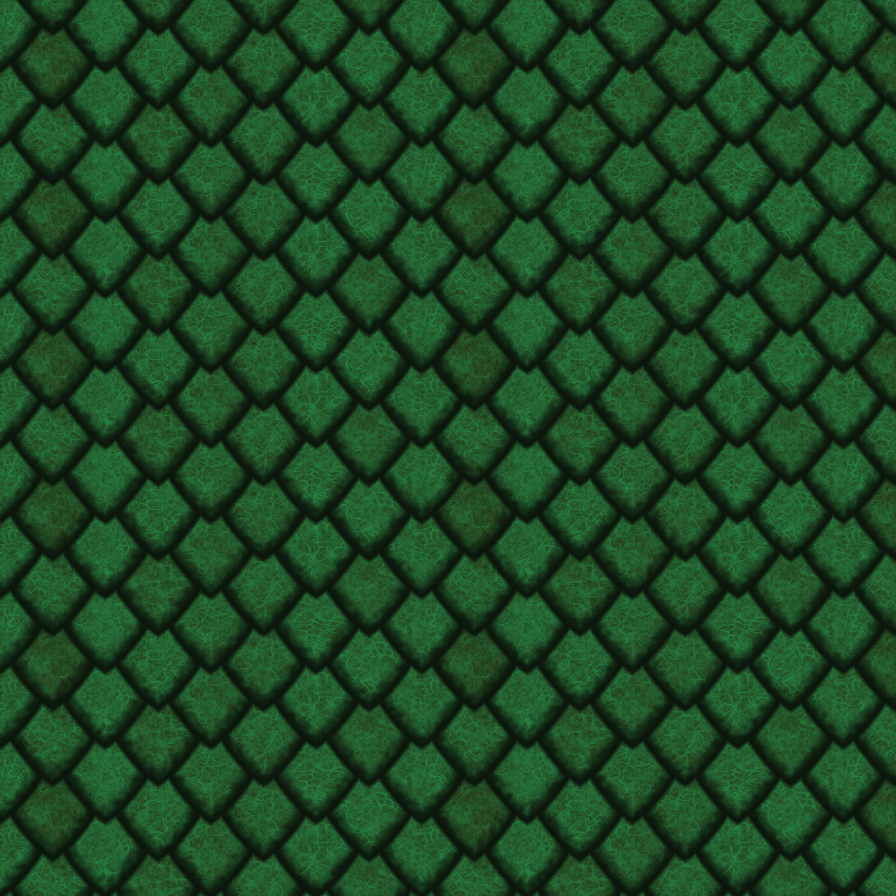
Give the GLSL for this pattern, as a three.js fragment shader.

```glsl
// Overlapping green reptile scales with dark rims and crackled leather veins.
varying vec2 vUv;

const float HALF_COLUMNS = 17.0;   // staggered columns across the canvas
const float ROW_HEIGHT = 1.425;    // in units of the column spacing
const float ROW_SHIFT = -0.025;
const vec2 REPEAT = vec2(8.0, 2.0); // columns and rows before tones recur

const vec3 RIM_COLOR = vec3(0.045, 0.085, 0.045);
const vec3 MOSS_COLOR = vec3(0.145, 0.245, 0.105);
const vec3 LEAF_COLOR = vec3(0.14, 0.385, 0.195);
const vec3 VEIN_COLOR = vec3(0.145, 0.56, 0.29);

struct Scale {
  vec2 id;     // column and row
  vec2 local;  // position relative to the tip
  float tip;   // height of the tip
  float rise;  // height above the lower edge
  float slope; // steepness of the lower edge
};

float hash(vec2 p) {
  vec3 q = fract(vec3(p.xyx) * 0.1031);
  q += dot(q, q.yzx + 33.33);
  return fract((q.x + q.y) * q.z);
}

vec2 hash2(vec2 p) {
  return vec2(hash(p), hash(p + 47.3));
}

float noise(vec2 p) {
  vec2 i = floor(p);
  vec2 f = fract(p);
  f = f * f * (3.0 - 2.0 * f);
  float low = mix(hash(i), hash(i + vec2(1.0, 0.0)), f.x);
  float high = mix(hash(i + vec2(0.0, 1.0)), hash(i + 1.0), f.x);
  return mix(low, high, f.y);
}

// Gap between the two nearest cell points: zero on the crack lines.
float crackGap(vec2 p) {
  vec2 cell = floor(p);
  float nearest = 8.0;
  float second = 8.0;
  for (int y = -1; y <= 1; y++) {
    for (int x = -1; x <= 1; x++) {
      vec2 c = cell + vec2(float(x), float(y));
      float d = length(c + hash2(c) - p);
      second = min(second, max(nearest, d));
      nearest = min(nearest, d);
    }
  }
  return second - nearest;
}

// Frontmost scale of one column at point p.
Scale columnScale(vec2 p, float column) {
  float d = abs(p.x - column);
  float edge = 0.65 * d + 0.54 * d * d;
  float base = ROW_SHIFT + 0.5 * ROW_HEIGHT * mod(column, 2.0);
  float row = floor((p.y - edge - base) / ROW_HEIGHT);
  float tip = base + row * ROW_HEIGHT;
  vec2 local = p - vec2(column, tip);
  return Scale(vec2(column, row), local, tip, local.y - edge, 0.65 + 1.08 * d);
}

// Distance to the next scale up in a column, if it lies over the front scale.
float coverDistance(Scale s, float frontTip) {
  float gap = (ROW_HEIGHT - s.rise) / sqrt(1.0 + s.slope * s.slope);
  return s.tip + ROW_HEIGHT > frontTip + 0.01 ? gap : 1.0;
}

vec3 leather(vec2 local, vec2 id) {
  float pick = hash(id + 5.7);
  float even = 1.0 - mod(id.x, 2.0);
  float tone = mix(pick, 1.0, 0.5 * even);
  vec2 q = local + 20.0 * hash2(id + 11.0);

  // Mottled ground
  float mottle = 0.6 * noise(q * 5.0) + 0.4 * noise(q * 15.0);
  vec3 color = mix(MOSS_COLOR, LEAF_COLOR, clamp(0.75 * tone + 1.1 * (mottle - 0.4), 0.0, 1.0));
  color *= 0.86 + 0.28 * noise(q * 24.0);

  // Coarse and fine veins, stretched differently on each scale
  vec2 warp = vec2(noise(q * 6.0), noise(q * 6.0 + 31.0)) - 0.5;
  vec2 stretch = mix(vec2(3.6, 7.0), vec2(6.0, 4.6), hash(id + 2.3));
  float coarse = 1.0 - smoothstep(0.0, 0.22, crackGap((q + 0.2 * warp) * stretch));
  float fine = 1.0 - smoothstep(0.0, 0.3, crackGap((q + 0.1 * warp) * 10.0));
  float patchy = smoothstep(0.2, 0.7, noise(q * 4.0 + 9.0));
  float vein = max(coarse * (0.25 + 0.75 * patchy), 0.4 * fine);
  return mix(color, VEIN_COLOR, vein * (0.3 + 0.4 * tone));
}

void main() {
  vec2 p = vUv * HALF_COLUMNS;
  float column = floor(p.x);
  Scale left = columnScale(p, column);
  Scale right = columnScale(p, column + 1.0);
  Scale front = left;
  if (right.tip > left.tip) front = right;

  vec3 color = leather(front.local, mod(front.id, REPEAT));

  // Dark, slightly ragged rim along the lower edges
  float inset = front.rise / sqrt(1.0 + front.slope * front.slope);
  float ragged = 0.12 * (noise(p * 9.0) - 0.5) * smoothstep(0.0, 0.15, inset);
  float rim = smoothstep(0.0, 0.36, inset + ragged);

  // Narrow shadow under the scales above
  float cover = min(coverDistance(left, front.tip), coverDistance(right, front.tip));
  float shadow = smoothstep(-0.01, 0.09, cover);

  gl_FragColor = vec4(mix(RIM_COLOR, color, rim * shadow), 1.0);
}
```
